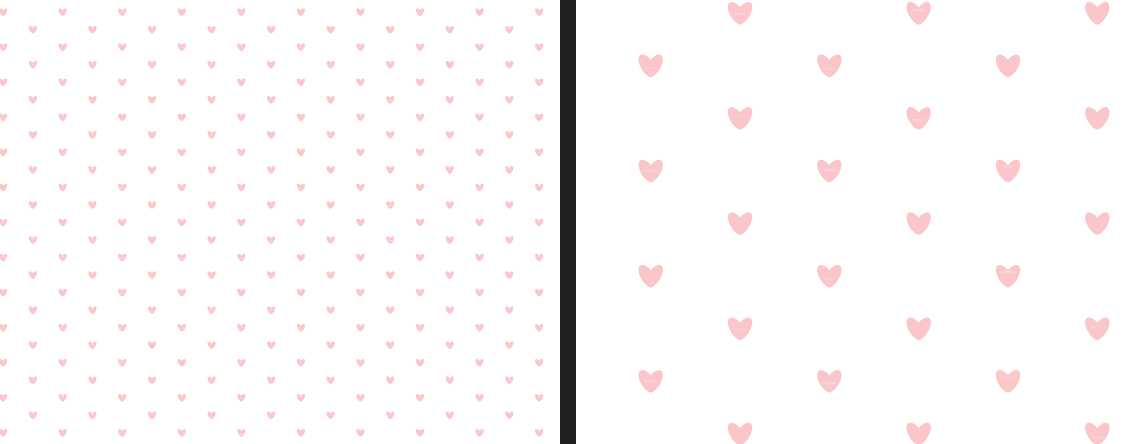
Left, the full canvas; right, a detail of the centre.
This pattern is drawn by a Shadertoy shader. Its source:

```glsl
#define PITCH vec2(0.10634, 0.0626)    // lattice step, in canvas widths
#define ORIGIN vec2(0.0056, -0.0219)   // first heart, from the top left
#define HEART_SIZE 0.00723             // half width of a heart
#define LOBE_RADII vec2(0.53, 1.06)
#define LOBE_CENTER vec2(0.28, 0.0)
#define LOBE_TILT 0.559
#define STREAK_STRENGTH 0.25
#define PAPER vec3(1.0)
#define PINK vec3(0.98, 0.775, 0.787)

float hash(vec2 cell) {
    vec3 h = fract(vec3(cell.xyx) * 0.1031);
    h += dot(h, h.yzx + 33.33);
    return fract((h.x + h.y) * h.z);
}

float ellipseDistance(vec2 p, vec2 radii) {
    float k = length(p / radii);
    return k * (k - 1.0) / max(length(p / (radii * radii)), 1e-4);
}

// Mirrored tilted ellipse: round lobes, sharp notch and tip
float heartDistance(vec2 p) {
    p = vec2(abs(p.x), p.y) - LOBE_CENTER;
    float c = cos(LOBE_TILT), s = sin(LOBE_TILT);
    return ellipseDistance(vec2(c * p.x - s * p.y, s * p.x + c * p.y), LOBE_RADII);
}

// Short, faint pale line at a random height
float paleStreak(vec2 p, vec2 cell, float pixel) {
    float height = mix(-0.3, 0.4, hash(cell));
    float line = 1.0 - smoothstep(0.04, 0.08 + pixel, abs(p.y - height));
    float ends = 1.0 - smoothstep(0.35, 0.7, abs(p.x));
    return STREAK_STRENGTH * hash(cell + 17.0) * line * ends;
}

void mainImage(out vec4 fragColor, in vec2 fragCoord) {
    vec2 p = (fragCoord - vec2(0.0, iResolution.y)) / iResolution.x - ORIGIN;
    float pixel = 1.0 / (iResolution.x * HEART_SIZE);
    vec3 color = PAPER;

    // Two interleaved grids, half a step apart
    for (int i = 0; i < 2; i++) {
        vec2 grid = p / PITCH - 0.5 * float(i);
        vec2 cell = floor(grid + 0.5);
        vec2 local = (grid - cell) * PITCH / HEART_SIZE;
        float coverage = clamp(0.5 - heartDistance(local) / pixel, 0.0, 1.0);
        vec2 id = cell + 64.0 + 31.0 * float(i);
        vec3 fill = mix(PINK, PAPER, paleStreak(local, id, pixel));
        color = mix(color, fill, coverage);
    }
    fragColor = vec4(color, 1.0);
}
```
